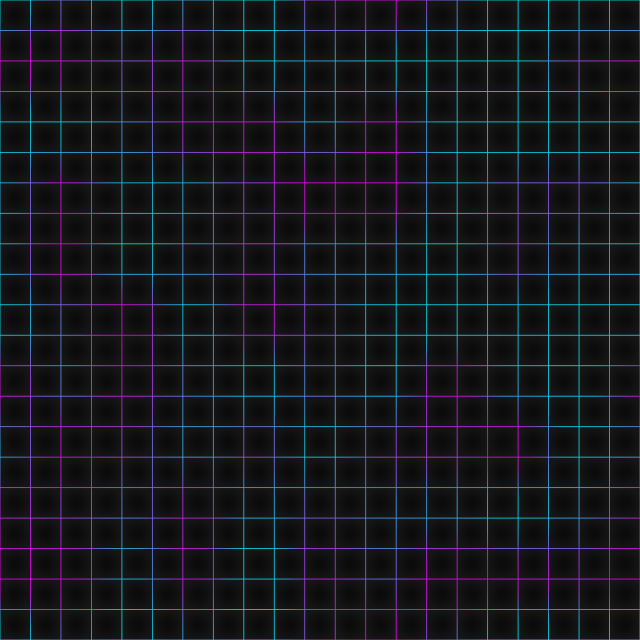
This pattern is drawn by a Shadertoy shader. Its source:

```glsl
#define CELLS 21.0
#define LINE_WIDTH 0.027
#define PATCHES 10.0
#define CYAN vec3(0.03, 0.86, 0.93)
#define MAGENTA vec3(0.90, 0.02, 0.93)
#define CENTRE_SHADE 0.042
#define EDGE_SHADE 0.088

float hash(vec2 p) {
    vec3 q = fract(p.xyx * vec3(0.1031, 0.1030, 0.0973));
    q += dot(q, q.yzx + 33.33);
    return fract((q.x + q.y) * q.z);
}

// Value noise that wraps after a whole number of lattice steps
float wrappedNoise(vec2 p, float period) {
    vec2 i = floor(p);
    vec2 f = fract(p);
    f = f * f * (3.0 - 2.0 * f);
    vec2 a = mod(i, period);
    vec2 b = mod(i + 1.0, period);
    return mix(mix(hash(a), hash(vec2(b.x, a.y)), f.x),
               mix(hash(vec2(a.x, b.y)), hash(b), f.x), f.y);
}

// Fraction of each pixel's width covered by a thin line
vec2 lineCoverage(vec2 offset, vec2 pixel) {
    vec2 high = min(offset + 0.5 * pixel, vec2(0.5 * LINE_WIDTH));
    vec2 low = max(offset - 0.5 * pixel, vec2(-0.5 * LINE_WIDTH));
    return clamp((high - low) / pixel, 0.0, 1.0);
}

void mainImage(out vec4 fragColor, in vec2 fragCoord) {
    vec2 uv = fragCoord / iResolution.xy;
    vec2 grid = uv * CELLS;
    vec2 pixel = CELLS / iResolution.xy;

    // Dark tiles, deepest at their centres
    vec2 fromCentre = fract(grid) - 0.5;
    float shade = mix(CENTRE_SHADE, EDGE_SHADE, smoothstep(0.0, 0.65, length(fromCentre)));
    vec3 color = vec3(shade);

    // Neon hue drifts in patches along the lines
    float hue = smoothstep(0.08, 0.92, wrappedNoise(uv * PATCHES, PATCHES));
    vec3 neon = mix(CYAN, MAGENTA, hue);

    // Grid lines centred on the tile borders
    vec2 toLine = grid - round(grid);
    vec2 cover = lineCoverage(toLine, pixel);
    color = mix(color, neon, 1.0 - (1.0 - cover.x) * (1.0 - cover.y));

    fragColor = vec4(color, 1.0);
}
```
